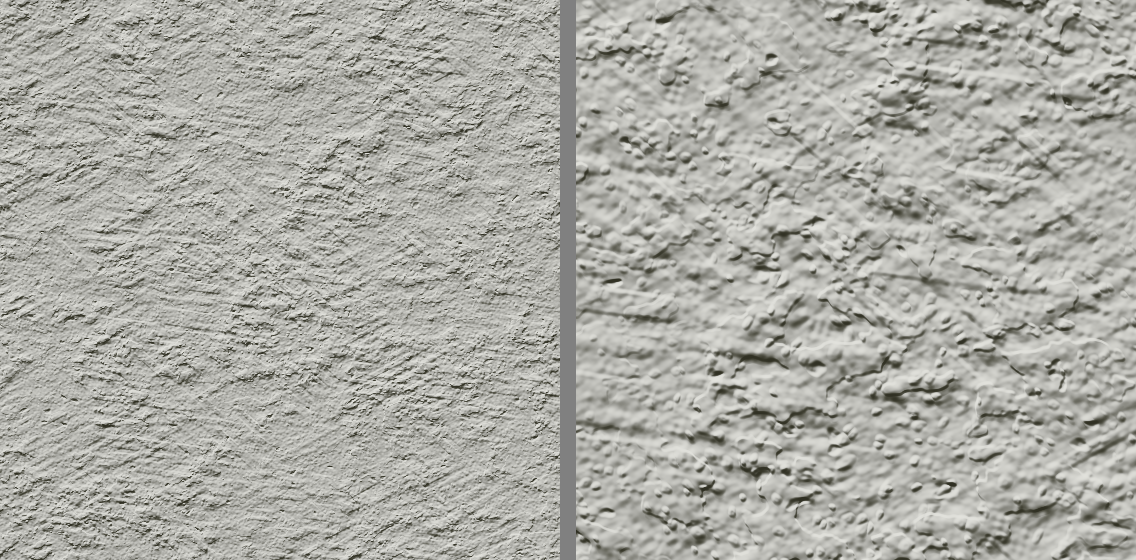
Left: the whole. Right: its middle third, enlarged.
This texture is drawn by a Shadertoy shader. Its source:

```glsl
// Rough trowelled plaster in pale grey, lit from above.
// A height field of torn plates, cellular crumbs and pits, brushed strokes
// and fine grain is shaded by its slope toward the light plus a short shadow.

const vec2  LIGHT_DIR     = vec2(-0.34, 0.94);
const float SLOPE_STEP    = 0.0016;  // distance for the fine slope
const float SHADOW_STEP   = 0.0050;  // reach of the cast shadow
const float SHADOW_START  = 0.27;    // height drop before a shadow forms
const float SHADOW_AMOUNT = 0.25;
const float RELIEF        = 12.3;    // overall contrast of the relief

const float LUMP_FREQ    = 48.0;
const float LUMP_HEIGHT  = 1.20;
const float PLATE_HEIGHT = 0.20;
const vec2  PLATE_EDGE   = vec2(0.525, 0.58);
const float CRUMB_FREQ   = 105.0;
const float CRUMB_RADIUS = 0.52;
const float CRUMB_HEIGHT = 0.26;
const float CRUMB_SHARE  = 0.40;
const float PIT_FREQ     = 38.0;
const float PIT_RADIUS   = 0.24;
const float PIT_DEPTH    = 0.50;
const float PIT_SHARE    = 0.13;
const vec2  STROKE_FREQ  = vec2(20.0, 135.0);
const float STROKE_HEIGHT = 0.30;
const float GRAIN_FREQ   = 265.0;
const float GRAIN_HEIGHT = 0.25;

const float BASE_TONE  = 0.703;
const float LIGHT_ROOM = 0.18;       // highest gain of the lit slopes
const float SHADE_ROOM = 0.52;       // deepest loss of the shaded slopes

float hash(vec2 p) {
    vec3 q = fract(p.xyx * 0.1031);
    q += dot(q, q.yzx + 33.33);
    return fract((q.x + q.y) * q.z);
}

mat2 rotation(float a) {
    float c = cos(a), s = sin(a);
    return mat2(c, -s, s, c);
}

float noise(vec2 p) {
    vec2 cell = floor(p), f = fract(p);
    f = f * f * (3.0 - 2.0 * f);
    float low  = mix(hash(cell), hash(cell + vec2(1, 0)), f.x);
    float high = mix(hash(cell + vec2(0, 1)), hash(cell + vec2(1, 1)), f.x);
    return mix(low, high, f.y);
}

float layeredNoise(vec2 p) {
    float sum = 0.0, amplitude = 0.5;
    for (int i = 0; i < 4; i++) {
        sum += amplitude * noise(p);
        p = rotation(0.65) * p * 1.93 + 17.3;
        amplitude *= 0.54;
    }
    return sum;
}

// Round bumps on a random share of the cells, highest bump wins
float cellularBumps(vec2 p, float radius, float share) {
    vec2 cell = floor(p);
    float bump = 0.0;
    for (int y = -1; y <= 1; y++)
    for (int x = -1; x <= 1; x++) {
        vec2 id = cell + vec2(x, y);
        vec2 point = id + vec2(hash(id + 3.7), hash(id + 51.9));
        float present = step(hash(id + 97.1), share);
        float size = radius * (0.5 + 0.5 * hash(id + 23.3));
        bump = max(bump, present * smoothstep(size, 0.25 * size, distance(p, point)));
    }
    return bump;
}

// Layered oblique sines break up the straight runs
vec2 bend(vec2 p) {
    return p + 0.0030 * sin(p.yx * 31.0 + p * vec2(17.0, -23.0) + vec2(0.4, 2.1))
             + 0.0013 * sin(p.yx * 83.0 + p * vec2(-59.0, 41.0) + vec2(3.0, 1.2));
}

// Trowel strokes: stretched noise in three directions, each in its own patches
float strokes(vec2 p) {
    float sum = 0.0;
    for (int i = 0; i < 3; i++) {
        float k = float(i);
        float angle = 0.75 - 0.62 * k;
        float patchMask = smoothstep(0.40, 0.72, noise(p * 9.0 + 31.0 * k + 7.0));
        float streak = noise(rotation(-angle) * p * STROKE_FREQ + 61.0 * k + 40.0);
        sum += patchMask * smoothstep(0.30, 0.80, streak);
    }
    return sum;
}

float surfaceHeight(vec2 p) {
    vec2 q = bend(p);
    float rough = 0.45 + 0.90 * smoothstep(0.25, 0.75,
        0.5 * noise(q * 11.0 + 11.0) + 0.5 * noise(q * 27.0 + 5.0));

    // Lumps, with cliffs where the plaster tore into plates
    float lump = layeredNoise(rotation(0.12) * q * LUMP_FREQ * vec2(0.8, 1.12) + 50.0);
    float plate = smoothstep(PLATE_EDGE.x, PLATE_EDGE.y, lump);
    float h = rough * (LUMP_HEIGHT * lump + PLATE_HEIGHT * plate);

    // Loose crumbs and sparse pits
    h += rough * CRUMB_HEIGHT
        * cellularBumps(q * CRUMB_FREQ + 1.2 * lump, CRUMB_RADIUS, CRUMB_SHARE);
    h -= PIT_DEPTH * cellularBumps(q * PIT_FREQ * vec2(0.85, 1.15) + 0.8 * lump + 20.0,
        PIT_RADIUS, PIT_SHARE);

    h += STROKE_HEIGHT * strokes(p);
    h += GRAIN_HEIGHT * noise(rotation(0.5) * p * GRAIN_FREQ + 300.0);
    return h;
}

void mainImage(out vec4 fragColor, in vec2 fragCoord) {
    vec2 p = fragCoord / iResolution.y;

    // Slope toward the light, and shadow from higher ground nearby
    float here = surfaceHeight(p);
    float slope = here - surfaceHeight(p + LIGHT_DIR * SLOPE_STEP);
    float drop = surfaceHeight(p + LIGHT_DIR * SHADOW_STEP) - here;
    float relief = RELIEF * (slope - SHADOW_AMOUNT * max(0.0, drop - SHADOW_START));

    // Lit slopes level off, shaded slopes deepen toward a floor
    float lit = LIGHT_ROOM * (1.0 - exp(-0.11 * max(relief, 0.0) / LIGHT_ROOM));
    float shade = max(-relief, 0.0);
    float loss = 0.115 * shade + 0.037 * shade * shade;
    float tone = BASE_TONE + lit - SHADE_ROOM * (1.0 - exp(-loss / SHADE_ROOM));
    tone += 0.02 * (noise(p * 6.0 + 80.0) - 0.5);

    // Neutral grey that turns olive in the shadows
    float olive = mix(0.052, 0.022, smoothstep(0.2, 0.72, tone));
    fragColor = vec4(tone, tone, tone - olive, 1.0);
}
```
